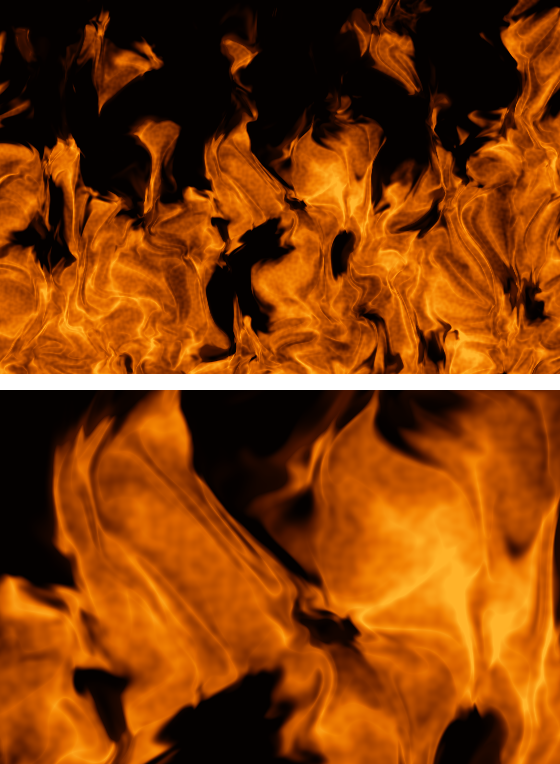
Top, the full canvas; bottom, a detail of the centre.
This texture is drawn by a WebGL 1 fragment shader. Its source:

```glsl
precision highp float;
// A wall of orange fire on black: ragged tongues above, dense swirling fire below.
// Folded gradient noise cut by a height-dependent threshold gives the silhouette;
// broken ridges in the same folded space draw the bright filaments.

uniform vec2 u_resolution;

const vec3 NIGHT  = vec3(0.015, 0.002, 0.0);
const vec3 EMBER  = vec3(0.27, 0.07, 0.0);
const vec3 RUST   = vec3(0.47, 0.16, 0.0);
const vec3 COPPER = vec3(0.67, 0.27, 0.0);
const vec3 ORANGE = vec3(0.85, 0.38, 0.0);
const vec3 AMBER  = vec3(0.95, 0.51, 0.01);
const vec3 YELLOW = vec3(1.0, 0.70, 0.16);

const vec2 TONGUE_SCALE   = vec2(5.2, 3.3);   // cells per canvas height
const vec2 FILAMENT_SCALE = vec2(17.0, 8.0);
const vec2 THREAD_SCALE   = vec2(34.0, 17.0);
const float SWIRL = 0.12;         // strength of the folding
const float ROUGHNESS = 0.60;     // weight of each finer layer of the silhouette
const float FILL_BOTTOM = 0.34;   // threshold shift at the foot
const float FILL_TOP = -0.25;     // and at the top
const float EDGE = 0.17;          // softness of the silhouette
const float BODY_HEAT = 0.69;

vec2 gradient(vec2 cell) {
    float h = fract(sin(dot(cell, vec2(127.1, 311.7))) * 43758.55);
    return vec2(cos(h * 6.2832), sin(h * 6.2832));
}

// Gradient noise, roughly -0.6 to 0.6
float noise(vec2 p) {
    vec2 i = floor(p), f = p - i;
    vec2 u = f * f * f * (f * (f * 6.0 - 15.0) + 10.0);
    vec2 e = vec2(1.0, 0.0);
    float low  = mix(dot(gradient(i), f), dot(gradient(i + e.xy), f - e.xy), u.x);
    float high = mix(dot(gradient(i + e.yx), f - e.yx),
                     dot(gradient(i + e.xx), f - e.xx), u.x);
    return mix(low, high, u.y);
}

float layeredNoise(vec2 p) {
    float sum = 0.0, amp = 1.0;
    for (int i = 0; i < 5; i++) {
        sum += amp * noise(p);
        p = mat2(1.9, 0.4, -0.4, 1.9) * p + 7.3;
        amp *= ROUGHNESS;
    }
    return sum;
}

// Crease where the noise crosses zero, fading in and out along its length
float brokenRidge(vec2 p) {
    float r = max(0.0, 1.0 - 2.3 * abs(noise(p)));
    return r * r * (0.55 + 0.9 * smoothstep(-0.25, 0.3, noise(p * 0.8 + 19.0)));
}

// Three ever finer folds bend straight streaks into curls
vec2 swirl(vec2 p) {
    float amp = SWIRL;
    vec2 scale = vec2(5.0, 4.0);
    for (int i = 0; i < 3; i++) {
        vec2 a = p * scale;
        p += amp * vec2(noise(a + 3.1), noise(a + 41.7));
        scale *= 2.3;
        amp *= 0.45;
    }
    return p;
}

// Height shift of the fire front: narrow tongues and one broad rise
float frontLift(float x) {
    return 0.05 * sin(21.7 * x - 0.6) + 0.10 * sin(4.2 * x - 3.7);
}

vec3 fireColor(float heat) {
    float t = heat * 5.0;
    vec3 c = mix(NIGHT, EMBER, clamp(t, 0.0, 1.0));
    c = mix(c, RUST,   clamp(t - 1.0, 0.0, 1.0));
    c = mix(c, COPPER, clamp(t - 2.0, 0.0, 1.0));
    c = mix(c, ORANGE, clamp(t - 3.0, 0.0, 1.0));
    c = mix(c, AMBER,  clamp(t - 4.0, 0.0, 1.0));
    return mix(c, YELLOW, clamp((t - 5.0) * 0.7, 0.0, 1.0));
}

void main() {
    vec2 p = gl_FragCoord.xy / u_resolution.y;
    vec2 q = swirl(p);

    // Silhouette
    float height = p.y - frontLift(p.x);
    float fill = mix(FILL_BOTTOM, FILL_TOP, smoothstep(0.2, 1.0, height));
    float density = layeredNoise(mix(p, q, 0.8) * TONGUE_SCALE + 5.0) + fill;
    float flame = smoothstep(-0.04, EDGE, density);

    // Heat inside the flames
    float heat = BODY_HEAT + 0.40 * noise(q * vec2(5.0, 3.5) + 23.0);
    heat += 0.36 * noise(q * vec2(12.0, 7.0) + 83.0);
    heat += 0.36 * (brokenRidge(q * FILAMENT_SCALE + 9.0) - 0.48);
    heat += 0.22 * (brokenRidge(q * THREAD_SCALE + 31.0) - 0.48);
    heat += 0.20 * noise(q * vec2(58.0, 32.0)) + 0.13 * noise(p * 95.0);
    heat += 0.08 * smoothstep(0.0, 0.4, density);
    heat -= 0.12 * smoothstep(0.45, 1.0, p.y);

    // Faint smoky red around the edges
    float smoke = smoothstep(-0.22, 0.06, density);
    smoke *= smoothstep(0.0, 0.35, noise(q * vec2(9.0, 5.0) + 57.0));

    gl_FragColor = vec4(fireColor(max(heat * flame, 0.24 * smoke)), 1.0);
}
```
